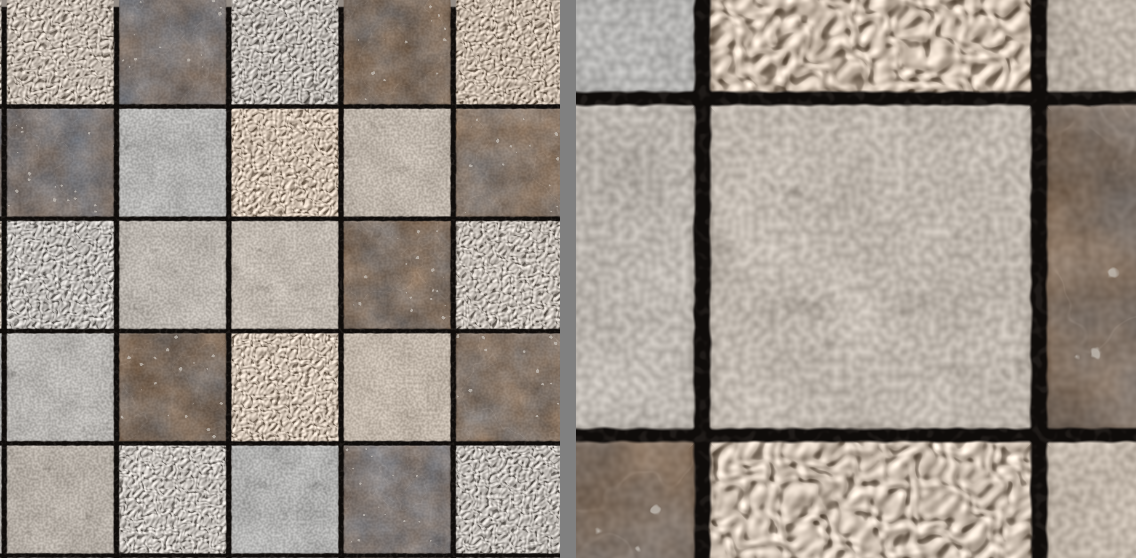
Left: the whole. Right: its middle third, enlarged.
Reproduce this texture procedurally as a WebGL 2 fragment shader.

```glsl
#version 300 es
precision highp float;

uniform vec2 u_resolution;
out vec4 outColor;

// Layout, in units of the canvas width
const float PITCH = 0.2005;
const vec2 ORIGIN = vec2(0.0075, 0.0042);
const vec2 JOINT = vec2(0.0095, 0.0080);
const float CORNER = 0.0016;
const float EDGE_WOBBLE = 0.0009;
const float JOINT_TOP = 0.984;

// Stone finishes, rows listed from the bottom up
const int SMOOTH = 0, ROUGH = 1, SLATE = 2, BROWN = 3;
const int FINISH[25] = int[25](
  0, 1, 0, 2, 1,
  0, 3, 1, 0, 3,
  1, 0, 0, 3, 1,
  2, 0, 1, 0, 3,
  1, 2, 1, 3, 1);

const vec3 SMOOTH_COLOR = vec3(0.715, 0.693, 0.667);
const vec3 ROUGH_COLOR = vec3(0.755, 0.718, 0.680);
const vec3 SLATE_COLOR = vec3(0.465, 0.435, 0.420);
const vec3 BROWN_COLOR = vec3(0.490, 0.430, 0.380);
const vec3 RUST_TINT = vec3(0.050, 0.005, -0.040);
const vec3 FLECK_COLOR = vec3(0.790, 0.770, 0.740);
const vec3 GROUT_COLOR = vec3(0.060, 0.047, 0.040);
const vec3 MESH_COLOR = vec3(0.200, 0.180, 0.165);
const vec3 BARE_COLOR = vec3(0.580, 0.550, 0.520);

const float GRIT_SCALE = 150.0;
const float GRAIN_SCALE = 210.0;
const float CLOUD_SCALE = 17.0;
const float FLECK_SCALE = 85.0;
const float FLECK_DENSITY = 0.06;

vec2 hash2(vec2 cell) {
  uvec2 v = uvec2(ivec2(cell)) * 1664525u + 1013904223u;
  v.x += v.y * 1664525u;
  v.y += v.x * 1664525u;
  v ^= v >> 16u;
  v.x += v.y * 1664525u;
  v.y += v.x * 1664525u;
  v ^= v >> 16u;
  return vec2(v & 65535u) / 65535.0;
}

float gradientDot(vec2 cell, vec2 f, vec2 corner) {
  float angle = 6.28319 * hash2(cell + corner).x;
  return dot(vec2(cos(angle), sin(angle)), f - corner);
}

float gradientNoise(vec2 p) {
  vec2 cell = floor(p), f = fract(p);
  vec2 w = f * f * f * (f * (f * 6.0 - 15.0) + 10.0);
  float low = mix(gradientDot(cell, f, vec2(0, 0)), gradientDot(cell, f, vec2(1, 0)), w.x);
  float high = mix(gradientDot(cell, f, vec2(0, 1)), gradientDot(cell, f, vec2(1, 1)), w.x);
  return 1.4 * mix(low, high, w.y);
}

float fbm(vec2 p) {
  float sum = 0.0, amp = 0.6;
  for (int i = 0; i < 4; i++) {
    sum += amp * gradientNoise(p);
    p = p * 2.07 + 19.3;
    amp *= 0.55;
  }
  return sum;
}

// Sparse pale chips, one jittered candidate per cell
float flecks(vec2 p, float density) {
  vec2 cell = floor(p);
  vec2 pick = hash2(cell + 311.0);
  vec2 center = 0.3 + 0.4 * hash2(cell + 577.0);
  float radius = mix(0.08, 0.28, pick.y * pick.y);
  float d = length(fract(p) - center) + 0.12 * gradientNoise(p * 3.0);
  return step(pick.x, density) * (1.0 - smoothstep(radius - 0.08, radius + 0.08, d));
}

vec3 stone(int finish, vec2 p, vec2 seed) {
  vec2 q = p + floor(seed * 40.0);
  float cloud = fbm(q * CLOUD_SCALE);
  float grain = gradientNoise(q * GRAIN_SCALE);
  float shade = 0.05 * (seed.x - 0.5);
  vec3 warmth = RUST_TINT * (seed.y - 0.5);

  if (finish == ROUGH) {
    // Bush-hammered relief lit from the upper left
    vec2 g = q * GRIT_SCALE + 0.8 * gradientNoise(q * 60.0);
    float height = gradientNoise(g);
    float relief = height - gradientNoise(g + vec2(-0.45, 0.45));
    float pits = smoothstep(0.15, 0.6, -height);
    return ROUGH_COLOR + warmth + shade + 0.23 * relief - 0.20 * pits + 0.05 * grain + 0.04 * cloud;
  }
  if (finish == SMOOTH) {
    float stain = smoothstep(0.25, 0.7, fbm(q * 28.0 + 7.0));
    return SMOOTH_COLOR + warmth + shade + 0.10 * grain + 0.08 * cloud - 0.09 * stain;
  }
  // Dark polished stone with rusty clouds, faint veins and chips
  vec3 color = finish == SLATE ? SLATE_COLOR : BROWN_COLOR;
  float rust = fbm(q * 11.0 + 3.0);
  float vein = 1.0 - smoothstep(0.0, 0.03, abs(fbm(q * 8.0 + 31.0)));
  color += 1.6 * shade + 0.14 * cloud + 0.045 * grain + 1.2 * RUST_TINT * rust + 0.03 * vein;
  float chips = flecks(q * FLECK_SCALE, FLECK_DENSITY * (0.4 + seed.y));
  return mix(color, FLECK_COLOR, 0.7 * chips);
}

void main() {
  vec2 p = gl_FragCoord.xy / u_resolution.x;
  float pixel = 1.0 / u_resolution.x;
  vec2 grid = (p - ORIGIN) / PITCH;
  vec2 cell = floor(grid);
  ivec2 slot = ivec2(clamp(cell, 0.0, 4.0));
  vec2 seed = hash2(cell + 41.0);

  // Signed distance to the worn, rounded tile edge
  vec2 local = (fract(grid) - 0.5) * PITCH;
  vec2 d = abs(local) - 0.5 * (PITCH - JOINT) + CORNER;
  float edge = length(max(d, 0.0)) + min(max(d.x, d.y), 0.0) - CORNER;
  edge += EDGE_WOBBLE * gradientNoise(p * 90.0);

  vec3 tile = stone(FINISH[slot.y * 5 + slot.x], p, seed);
  float rim = smoothstep(-0.004, 0.0, edge);
  tile += rim * (local.y > abs(local.x) ? 0.05 : -0.05);

  // Dark joints with traces of backing mesh, bare at the upper border
  float mesh = smoothstep(0.0, 0.6, gradientNoise(p * 170.0));
  vec3 joint = mix(GROUT_COLOR, MESH_COLOR, 0.45 * mesh);
  joint = mix(joint, BARE_COLOR, smoothstep(-0.002, 0.002, p.y - JOINT_TOP));

  float soft = max(pixel, 0.0012);
  outColor = vec4(clamp(mix(tile, joint, smoothstep(-soft, soft, edge)), 0.0, 1.0), 1.0);
}
```
